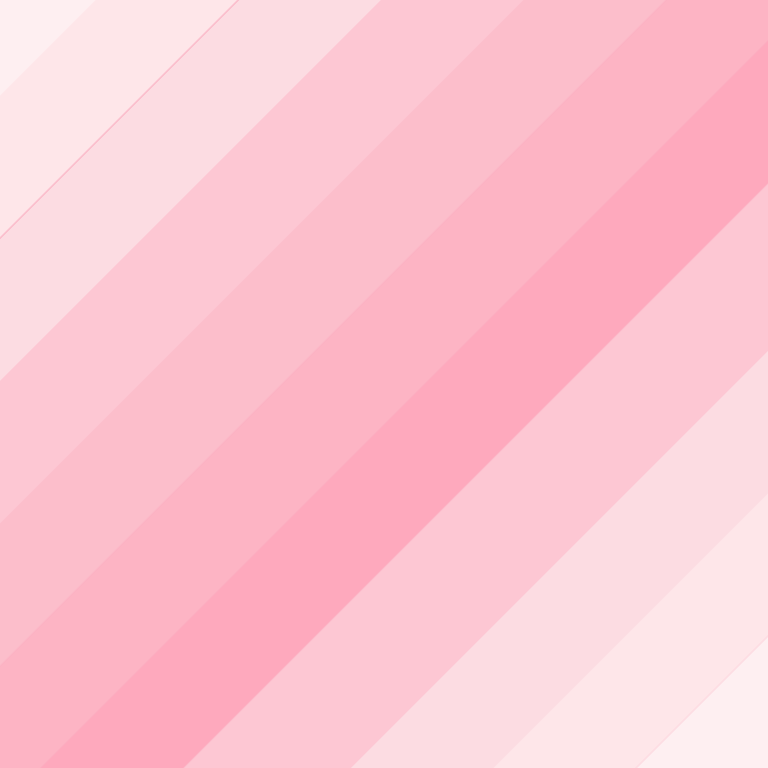
Reproduce this background procedurally as a Shadertoy shader.

```glsl
// Diagonal pink paper bands, deepening towards the centre and fading to both corners.

// Shade 0 is the palest corner, shade 6 the deepest band
vec3 pinkShade(int shade) {
    vec3 tones[7] = vec3[7](
        vec3(0.996, 0.937, 0.945),
        vec3(0.996, 0.902, 0.914),
        vec3(0.988, 0.863, 0.886),
        vec3(0.992, 0.780, 0.827),
        vec3(0.988, 0.745, 0.796),
        vec3(0.992, 0.706, 0.769),
        vec3(0.996, 0.663, 0.741));
    return tones[shade];
}

// Strength of the hairline along each fold
float seamStrength(int band) {
    if (band == 1) return 0.6;
    return band == 4 || band == 5 || band == 6 || band == 9 ? 0.2 : 0.0;
}

void mainImage(out vec4 fragColor, in vec2 fragCoord) {
    vec2 uv = fragCoord / iResolution.xy;

    // Distance along the diagonal: 0 at top left, 2 at bottom right
    float diagonal = uv.x + 1.0 - uv.y;
    float blur = 1.0 / min(iResolution.x, iResolution.y);

    // Lay each band over the previous one; shades return after the deepest
    vec3 color = pinkShade(0);
    for (int band = 0; band < 10; band++) {
        int shade = band < 6 ? band + 1 : 9 - band;
        float edge = 0.1245 + 0.1857 * float(band) + (band > 6 ? 0.0325 : 0.0);
        float offset = diagonal - edge;
        color = mix(color, pinkShade(shade), smoothstep(-blur, blur, offset));

        // Fine darker crease on the fold
        float seam = 1.0 - smoothstep(0.0006, 0.0006 + 1.5 * blur, abs(offset));
        vec3 crease = vec3(0.98, 0.66, 0.74);
        color = mix(color, crease, seam * seamStrength(band));
    }

    fragColor = vec4(color, 1.0);
}
```
